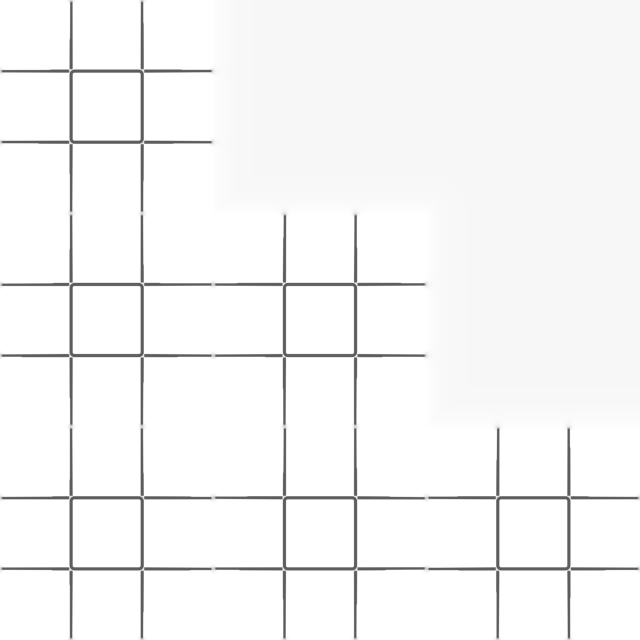
Write a WebGL 1 fragment shader that draws this pattern.

```glsl
precision highp float;

uniform vec2 u_resolution;

#define BLOCKS 3.0          // blocks across and down
#define CORE 0.0012         // half width of the dark line core
#define HALO 0.0037         // half width including the soft rim
#define INK 0.36            // darkest line tone
#define FIELD 0.969         // tone of the empty steps
#define FIELD_FADE 0.022    // fade length at the edge of the steps
#define CORNER 0.016        // frame corner radius, in blocks
#define GAP 0.014           // pale notch at crossings and joints, in blocks
#define SLANT 0.003         // outward lean of the arms, in blocks
#define THINNING 0.0006     // wear on one side of the arms

const float THIRD = 1.0 / 6.0;  // line offset from the block centre

float hash(vec3 p) {
  p = fract(p * vec3(0.1031, 0.1030, 0.0973));
  p += dot(p, p.yzx + 33.33);
  return fract((p.x + p.y) * p.z);
}

float boxDistance(vec2 p, vec2 halfSize) {
  vec2 d = abs(p) - halfSize;
  return length(max(d, 0.0)) + min(max(d.x, d.y), 0.0);
}

float lineInk(float d, float pixel) {
  return 1.0 - smoothstep(CORE, max(HALO, CORE + pixel), d);
}

// Distance to the staircase of filled rows, each shorter than the one below
float stairDistance(vec2 uv) {
  float d = 1.0;
  for (int i = 0; i < int(BLOCKS); i++) {
    float row = float(i);
    vec2 size = vec2(BLOCKS - row, 1.0) / BLOCKS;
    vec2 centre = vec2(0.5 * size.x, (row + 0.5) / BLOCKS);
    d = min(d, boxDistance(uv - centre, 0.5 * size));
  }
  return d;
}

// Rounded square around the centre of a block
float frameInk(vec2 p, float pixel) {
  float d = abs(boxDistance(p, vec2(THIRD - CORNER)) - CORNER);
  return lineInk(d / BLOCKS, pixel);
}

// Eight worn arms running from the frame to the block border
float armInk(vec2 p, vec2 cell, float pixel) {
  vec2 q = abs(p);
  float along = max(q.x, q.y);
  float across = min(q.x, q.y) - THIRD;
  float axis = step(q.y, q.x);
  vec3 id = vec3(cell * 4.0 + sign(p) + 2.0, axis + 1.0);
  float reach = clamp((along - THIRD) / (0.5 - THIRD), 0.0, 1.0);

  float lean = SLANT * reach * (hash(id) - 0.5);
  float wornFrom = mix(0.2, 0.7, hash(id + 7.0));
  float worn = smoothstep(wornFrom, wornFrom + 0.04, reach);
  float side = smoothstep(-0.002, 0.002, across - lean);
  float d = abs(across - lean) / BLOCKS + THINNING * (worn * side + 0.5 * reach);

  float start = smoothstep(THIRD + 0.003, THIRD + GAP, along);
  float end = 1.0 - 0.85 * smoothstep(0.5 - GAP, 0.5 - 0.003, along);
  return lineInk(d, pixel) * start * end;
}

// Faint flecks where arms meet the border
float jointFleck(vec2 p) {
  vec2 q = abs(p);
  vec2 d = vec2(0.5 - max(q.x, q.y), min(q.x, q.y) - THIRD);
  return 0.12 * exp(-dot(d, d) / (GAP * GAP));
}

void main() {
  vec2 uv = gl_FragCoord.xy / u_resolution;
  float pixel = 1.0 / min(u_resolution.x, u_resolution.y);
  vec2 cell = floor(uv * BLOCKS);
  vec2 p = fract(uv * BLOCKS) - 0.5;
  float stair = stairDistance(uv);

  // Line blocks on white
  float ink = max(frameInk(p, pixel), armInk(p, cell, pixel));
  float blockTone = mix(1.0, INK, ink) - jointFleck(p) * (1.0 - ink);

  // Empty steps, with soft smudges where arms stop
  float away = max(stair, 0.0);
  float fieldTone = mix(FIELD, 0.995, exp(-away / FIELD_FADE));
  float across = (min(abs(p.x), abs(p.y)) - THIRD) / BLOCKS;
  fieldTone -= 0.07 * exp(-away / 0.005 - across * across / 0.00003);

  float outside = smoothstep(-0.5 * pixel, 0.5 * pixel, stair);
  gl_FragColor = vec4(vec3(mix(blockTone, fieldTone, outside)), 1.0);
}
```
